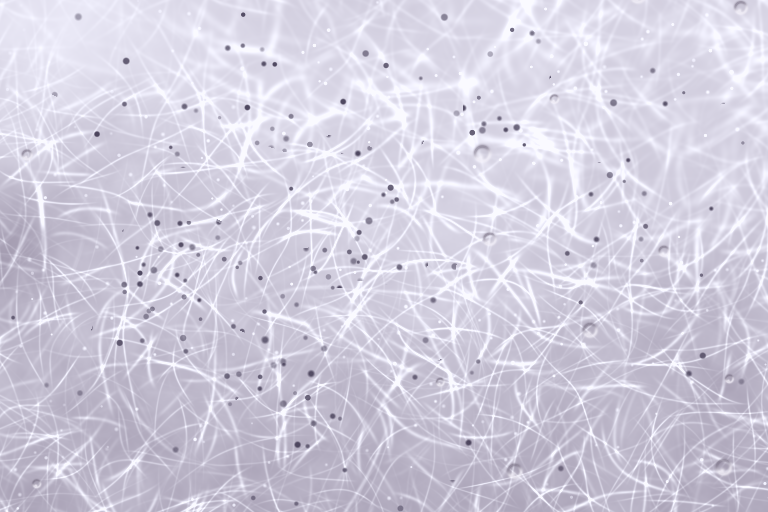
A WebGL 1 fragment shader for this texture:

```glsl
precision highp float;
// Macro view of pale lilac mould: a hazy gradient crossed by layers of fine curved
// threads, with glints, dark spores and small clear droplets scattered on jittered
// grids. Focus is sharp in the lower left and dissolves into bright haze at the top.
uniform vec2 u_resolution;

const vec3 SHADOW_LILAC = vec3(0.53, 0.49, 0.58);
const vec3 LIGHT_LILAC = vec3(0.86, 0.85, 0.91);
const vec3 SPORE_COLOR = vec3(0.23, 0.20, 0.30);
const float THREAD_WIDTH = 0.0015;
const float THREAD_STRENGTH = 0.62;
const float SPORE_RADIUS = 0.0062;
const float DROPLET_RADIUS = 0.015;
const int THREAD_LAYERS = 8;

float hash(vec2 p) {
  vec3 q = fract(vec3(p.xyx) * 0.1031);
  q += dot(q, q.yzx + 33.33);
  return fract((q.x + q.y) * q.z);
}

vec2 hash2(vec2 p) {
  return vec2(hash(p + 17.3), hash(p + 71.9));
}

float noise(vec2 p) {
  vec2 i = floor(p), f = fract(p);
  f = f * f * (3.0 - 2.0 * f);
  return mix(mix(hash(i), hash(i + vec2(1.0, 0.0)), f.x),
             mix(hash(i + vec2(0.0, 1.0)), hash(i + 1.0), f.x), f.y);
}

float fbm(vec2 p) {
  float sum = 0.0, amp = 0.5;
  for (int i = 0; i < 4; i++) {
    sum += amp * noise(p);
    p = p * 2.03 + 9.7;
    amp *= 0.5;
  }
  return sum;
}

float blob(vec2 p, vec2 center, vec2 size) {
  vec2 q = (p - center) / size;
  return exp(-dot(q, q));
}

// Curved threads: two per cell, each a bent line that fades at its ends.
float threadLayer(vec2 p, float cell, float seed, float width, float pixel) {
  vec2 g = p / cell, id = floor(g);
  float soft = sqrt(width * width + 0.36 * pixel * pixel);
  float sum = 0.0;
  for (int y = -1; y <= 1; y++)
  for (int x = -1; x <= 1; x++)
  for (int k = 0; k < 2; k++) {
    vec2 c = id + vec2(float(x), float(y));
    vec2 key = c + seed * 13.7 + float(k) * 151.0;
    vec2 q = g - c - hash2(key);
    float angle = 6.2832 * hash(key + 5.1);
    float ca = cos(angle), sa = sin(angle);
    vec2 uv = vec2(ca * q.x + sa * q.y, ca * q.y - sa * q.x);
    float bend = 0.7 * (hash(key + 31.0) - 0.5);
    float d = (uv.y - bend * uv.x * uv.x) / sqrt(1.0 + 4.0 * bend * bend * uv.x * uv.x);
    d *= cell / soft;
    float power = hash(key + 47.0);
    sum += exp(-d * d) * power * power * (1.0 - smoothstep(0.4, 0.9, abs(uv.x)));
  }
  return sum * width / soft;
}

// Round grains: returns coverage, kept where a random draw is below the density.
float grains(vec2 p, float cell, float seed, float radius, float density, float blur) {
  vec2 g = p / cell, id = floor(g);
  float cover = 0.0;
  for (int y = -1; y <= 1; y++)
  for (int x = -1; x <= 1; x++) {
    vec2 c = id + vec2(float(x), float(y));
    vec2 key = c + seed;
    float r = radius * mix(0.55, 1.1, hash(key + 3.0));
    float edge = blur * mix(0.5, 1.5, hash(key + 8.0));
    float d = length(g - c - hash2(key)) * cell;
    float disc = 1.0 - smoothstep(r - edge, r + edge, d);
    cover = max(cover, disc * step(hash(key + 23.0), density) * mix(0.4, 1.0, hash(key + 61.0)));
  }
  return cover;
}

// Droplets: x is the dark rim, y the bright crescent and central glint.
vec2 droplets(vec2 p, float pixel) {
  const float CELL = 0.15;
  vec2 id = floor(p / CELL);
  vec2 center = (id + 0.2 + 0.6 * hash2(id + 203.0)) * CELL;
  float r = DROPLET_RADIUS * mix(0.5, 1.1, hash(id + 219.0));
  float present = step(hash(id + 241.0), mix(0.12, 0.4, smoothstep(0.5, 1.4, p.x)));
  vec2 q = (p - center) / r;
  float d = length(q), aa = 0.18 + pixel / r * 0.5;
  float rim = exp(-pow((d - 0.9) / aa, 2.0));
  float inside = 1.0 - smoothstep(0.9, 1.1, d);
  float side = smoothstep(-0.7, 0.8, q.y - 0.4 * q.x);
  float glint = exp(-dot(q - vec2(-0.2, -0.45), q - vec2(-0.2, -0.45)) * 9.0);
  return present * vec2(rim * side + 0.2 * inside, rim * (1.0 - side) + glint);
}

void main() {
  vec2 p = gl_FragCoord.xy / u_resolution.y;
  float pixel = 1.0 / u_resolution.y;
  float focus = 1.0 - smoothstep(0.45, 1.0, p.y + 0.3 * (p.x - 0.75));
  float haze = blob(p, vec2(0.15, 0.95), vec2(0.28, 0.2));

  // Soft light and shade behind the threads
  float tone = mix(0.49, 0.93, smoothstep(-0.05, 0.95, p.y));
  tone += 0.10 * blob(p, vec2(0.85, 0.42), vec2(0.4, 0.3)) + 0.2 * haze;
  tone -= 0.42 * blob(p, vec2(0.0, 0.52), vec2(0.13, 0.15));
  tone -= 0.12 * blob(p, vec2(1.4, 0.24), vec2(0.12, 0.1));
  tone += 0.34 * (fbm(p * 5.0) - 0.47) * mix(0.5, 1.0, focus);
  tone += 0.22 * (fbm(p * 24.0 + 40.0) - 0.47) * mix(0.2, 1.0, focus);

  // Thread web, gently warped so that no line runs quite true
  float threads = 0.0;
  for (int i = 0; i < THREAD_LAYERS; i++) {
    float n = float(i);
    vec2 warp = vec2(noise(p * 9.0 + n * 7.0), noise(p * 9.0 - n * 5.0 + 60.0)) - 0.5;
    float width = THREAD_WIDTH * mix(2.6, 1.0, focus) * (mod(n, 4.0) < 0.5 ? 2.2 : 1.0);
    threads += threadLayer(p + 0.03 * warp, 0.075 + 0.017 * n, n + 1.0, width, pixel);
  }
  float sparkle = mix(0.6, 1.5, noise(p * 35.0 + 12.0));
  tone += THREAD_STRENGTH * threads * sparkle * mix(0.35, 1.0, focus) * (1.0 - 0.8 * haze);
  tone += 0.7 * grains(p, 0.035, 310.0, 0.0030, 0.22, 0.0022) * (1.0 - haze);
  vec3 color = mix(SHADOW_LILAC, LIGHT_LILAC, min(tone, 1.36));

  // Dark spores, gathered in loose groups around the middle
  float zone = blob(p, vec2(0.68, 0.47), vec2(0.55, 0.42));
  float group = smoothstep(0.35, 0.75, noise(p * 8.0 + 80.0));
  float spores = grains(p, 0.05, 400.0, SPORE_RADIUS, 0.26 * zone * (0.3 + group), 0.0022);
  spores = max(spores, grains(p, 0.022, 500.0, 0.0052, 0.16 * zone * group * group, 0.002));
  color = mix(color, SPORE_COLOR, 0.88 * spores);

  vec2 drop = droplets(p, pixel);
  color = mix(color, SHADOW_LILAC * 0.85, 0.6 * clamp(drop.x, 0.0, 1.0));
  color = mix(color, vec3(0.98, 0.97, 1.0), 0.7 * clamp(drop.y, 0.0, 1.0));
  gl_FragColor = vec4(clamp(color, 0.0, 1.0), 1.0);
}
```
